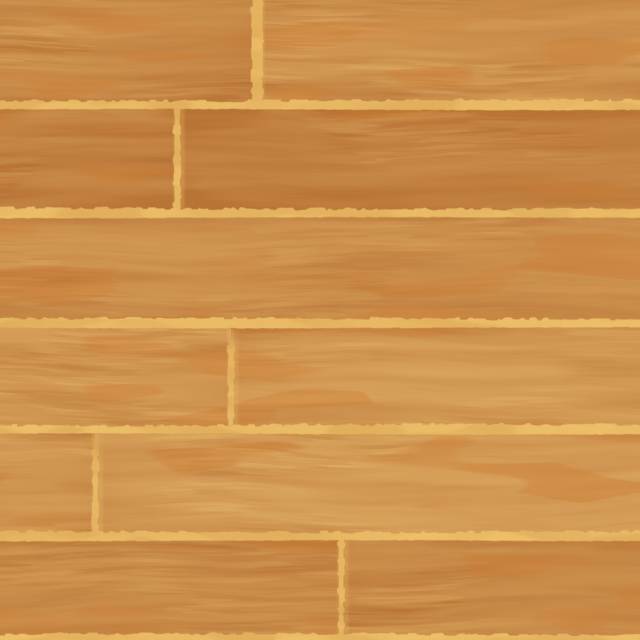
A Shadertoy shader for this texture:

```glsl
vec3 hash3(vec2 p) {
    vec3 q = fract(p.xyx * vec3(0.1031, 0.1030, 0.0973));
    q += dot(q, q.yzx + 33.33);
    return fract((q.xxy + q.yzz) * q.zyx);
}

// Smooth cellular noise: blended random tones of the nearby cells
float brush(vec2 p) {
    vec2 cell = floor(p), f = fract(p);
    float total = 0.0, weights = 0.0;
    for (int j = -1; j <= 1; j++) {
        for (int i = -1; i <= 1; i++) {
            vec2 o = vec2(i, j);
            vec3 h = hash3(cell + o + 100.0);
            vec2 d = o + h.xy - f;
            float w = exp(-9.0 * dot(d, d));
            total += w * h.z;
            weights += w;
        }
    }
    return total / weights;
}

// Wavy long bands, broad strokes and patches of fine fibre
float woodGrain(vec2 p, float seed) {
    p.y += 0.005 * sin(p.x * 7.0 + seed * 2.3) + 0.002 * sin(p.x * 19.0 + seed);
    vec2 shift = vec2(seed * 7.3, seed * 3.1);
    float bands = sin(p.y * 150.0 + 2.0 * sin(p.x * 4.0 + seed))
                + 0.6 * sin(p.y * 287.0 + 2.5 * sin(p.x * 3.0 - seed));
    float strokes = brush(p * vec2(3.5, 42.0) + shift) - 0.5;
    float streaks = brush(p * vec2(8.0, 125.0) + shift) - 0.5;
    float fibre = brush(p * vec2(16.0, 290.0) + shift) - 0.5;
    float patches = smoothstep(0.35, 0.7, brush(p * vec2(4.0, 13.0) + shift));
    return 0.035 * bands + 0.32 * strokes + (0.12 + 0.2 * patches) * streaks
         + (0.06 + 0.26 * patches) * fibre;
}

void mainImage(out vec4 fragColor, in vec2 fragCoord) {
    vec2 uv = fragCoord / iResolution.xy;
    float soft = max(0.0015, 1.0 / iResolution.y);

    // Rows from the bottom up; a negative joint leaves the row whole
    float seams[7] = float[7](0.002, 0.162, 0.329, 0.495, 0.667, 0.836, 1.02);
    float joints[6] = float[6](0.533, 0.149, 0.361, -1.0, 0.277, 0.402);
    float jointHalf[6] = float[6](0.005, 0.005, 0.005, 0.0, 0.0055, 0.009);
    float toneLeft[6] = float[6](0.48, 0.74, 0.70, 0.58, 0.33, 0.52);
    float toneRight[6] = float[6](0.52, 0.80, 0.74, 0.58, 0.28, 0.64);

    // Find the row and the closest horizontal seam
    int row = 0;
    float offset = 1.0;
    for (int i = 0; i < 7; i++) {
        float d = uv.y - seams[i];
        if (d > 0.0) row = min(i, 5);
        if (abs(d) < abs(offset)) offset = d;
    }
    float id = float(row);
    float height = (uv.y - seams[row]) / (seams[row + 1] - seams[row]);
    float side = uv.x - joints[row];
    float seed = id * 2.0 + step(0.0, side) + 1.0;

    // Plank tone, darker close to its ends and upper edge
    float tone = side < 0.0 ? toneLeft[row] : toneRight[row];
    tone += woodGrain(uv, seed);
    float worn = brush(uv * vec2(9.0, 30.0) + seed);
    tone -= 0.22 * worn * exp(-abs(side) * 22.0);
    tone -= 0.3 * worn * smoothstep(0.84, 0.96, height);
    tone -= 0.14 * smoothstep(0.3, 0.15, height) * step(3.0, id);
    vec3 color = mix(vec3(0.72, 0.45, 0.21), vec3(0.85, 0.64, 0.36), clamp(tone, 0.0, 1.1));

    // Scattered warm stains
    float stain = smoothstep(0.68, 0.9, brush(uv * vec2(7.0, 38.0) + 31.0));
    color = mix(color, vec3(0.80, 0.48, 0.20), 0.35 * stain);

    // Pale seams: ragged above, straighter below
    float ragged = brush(uv * vec2(100.0, 45.0)) - 0.5;
    float width = 0.0072 + 0.0009 * sin(uv.x * 5.0 + floor(uv.y * 6.0 + 0.5) * 2.0);
    float seamEdge = abs(offset) - width - ragged * (offset > 0.0 ? 0.005 : 0.0012);
    float seam = smoothstep(soft, -soft, seamEdge);

    // Upright joints with chipped sides, some fading toward the top
    float chip = brush(uv * vec2(50.0, 110.0) + 17.0) - 0.5;
    float jointEdge = abs(side) - jointHalf[row] - chip * 0.004;
    float fading = (row == 1 || row == 2) ? mix(0.3, 1.0, smoothstep(0.95, 0.7, height)) : 1.0;
    float joint = smoothstep(soft, -soft, jointEdge) * fading * step(0.0, joints[row]);
    float halo = 0.3 * smoothstep(0.012, 0.005, abs(side - 0.003)) * fading;

    float paleTone = brush(uv * vec2(14.0, 50.0) + 5.0);
    vec3 pale = mix(vec3(0.88, 0.68, 0.36), vec3(0.93, 0.75, 0.41), paleTone);
    color = mix(color, pale, max(max(seam, joint * 0.94), halo));
    fragColor = vec4(color, 1.0);
}
```
